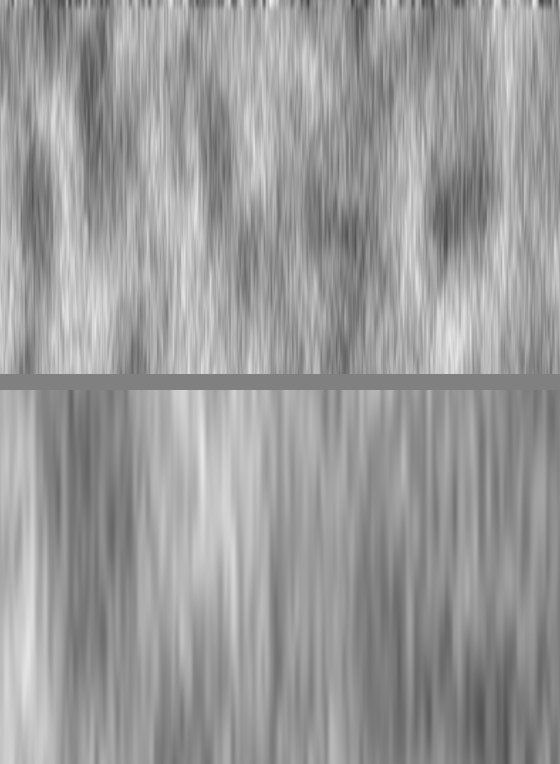
Top: the whole. Bottom: its middle third, enlarged.
This texture is drawn by a WebGL 2 fragment shader. Its source:

```glsl
#version 300 es
precision highp float;

uniform vec2 u_resolution;
out vec4 fragColor;

// Integer hash of a lattice cell, from 0 to 1
float hash(ivec2 cell, int seed) {
    uint h = uint(cell.x) * 374761393u + uint(cell.y) * 668265263u;
    h += uint(seed) * 2246822519u;
    h = (h ^ (h >> 15)) * 2654435769u;
    h = (h ^ (h >> 13)) * 3266489917u;
    return float((h ^ (h >> 16)) >> 8) / 16777216.0;
}

// Smooth noise along one column, shifted so that rows never line up
float columnNoise(int column, float y, int seed) {
    float shifted = y + 7.0 * hash(ivec2(column, 911), seed);
    int row = int(floor(shifted));
    float low = hash(ivec2(column, row), seed);
    float high = hash(ivec2(column, row + 1), seed);
    return mix(low, high, smoothstep(0.0, 1.0, fract(shifted)));
}

// Stretched noise centred on zero; grain is the width and length of a cell
float streaks(vec2 p, vec2 grain, int seed) {
    vec2 q = p / grain;
    int column = int(floor(q.x));
    float left = columnNoise(column, q.y, seed);
    float right = columnNoise(column + 1, q.y, seed);
    return mix(left, right, smoothstep(0.0, 1.0, fract(q.x))) - 0.5;
}

// Broad soft patches with gently wandering sides
float patches(vec2 p) {
    float drift = 0.035 * streaks(p, vec2(0.30, 0.30), 1);
    vec2 q = p + vec2(drift, 0.0);
    return 0.36 * streaks(q, vec2(0.085, 0.32), 2)
         + 0.15 * streaks(q, vec2(0.040, 0.20), 3);
}

// Fine brushed fibres in three sizes
float fibres(vec2 p) {
    return 0.08 * streaks(p, vec2(0.0120, 0.110), 4)
         + 0.17 * streaks(p, vec2(0.0058, 0.080), 5)
         + 0.11 * streaks(p, vec2(0.0038, 0.060), 6);
}

// Strong straight strokes that fade in below the upper border
float borderStrokes(vec2 p) {
    float fade = smoothstep(0.965, 0.998, p.y);
    float stroke = 0.38 * streaks(p, vec2(0.0085, 4.0), 7)
                 + 0.30 * streaks(p, vec2(0.0190, 4.0), 8);
    return fade * (stroke - 0.03);
}

void main() {
    vec2 p = gl_FragCoord.xy / u_resolution.y;
    const float baseGrey = 0.625;
    float grey = baseGrey + patches(p) + fibres(p) + borderStrokes(p);

    // Extra depth in the patches close to the upper border
    float topDepth = smoothstep(0.80, 1.0, p.y);
    grey += 0.25 * topDepth * streaks(p, vec2(0.060, 0.40), 9);

    fragColor = vec4(vec3(clamp(grey, 0.08, 0.95)), 1.0);
}
```
